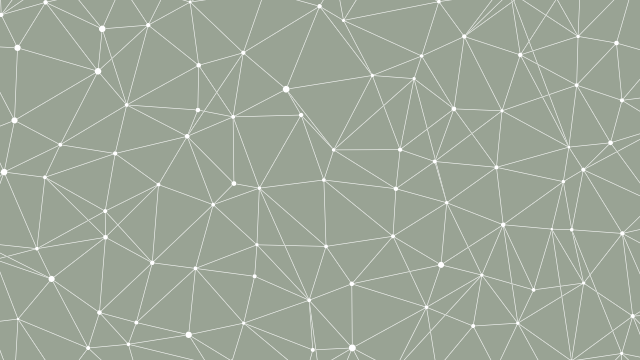
Reproduce this background procedurally as a Shadertoy shader.

```glsl
// Irregular triangulated network of thin white links and round nodes on sage green.

const vec3 SAGE = vec3(0.600, 0.638, 0.580);
const vec3 WHITE = vec3(1.0);
const float CELL = 0.146;         // mean node spacing, in canvas heights
const float JITTER = 0.78;        // node wander inside its cell
const float TILT = 0.2;           // grid rotation in radians
const float LINK_WIDTH = 0.0017;
const float LINK_ALPHA = 0.9;
const float CROSS_SHARE = 0.12;   // quads that keep both diagonals
const float LONG_SHARE = 0.14;    // nodes with a link that skips a row

vec3 hash32(vec2 p) {
    vec3 q = fract(p.xyx * vec3(0.1031, 0.1030, 0.0973));
    q += dot(q, q.yxz + 33.33);
    return fract((q.xxy + q.yzz) * q.zyx);
}

// Node position in cell units
vec2 nodeAt(vec2 id) {
    return id + 0.5 + JITTER * (hash32(id + 57.0).xy - 0.5);
}

// Mostly small nodes with a few large ones
float nodeRadius(float size, float rare) {
    return rare > 0.86 ? mix(0.0082, 0.0102, size) : mix(0.0036, 0.0066, sqrt(size));
}

float segmentDistance(vec2 p, vec2 a, vec2 b) {
    vec2 ap = p - a, ab = b - a;
    return length(ap - ab * clamp(dot(ap, ab) / dot(ab, ab), 0.0, 1.0));
}

// Area-preserving coverage, so that lines thinner than a pixel stay even
float link(vec2 p, vec2 a, vec2 b, float pixel) {
    float d = segmentDistance(p, a, b) * CELL;
    vec2 edges = (d + vec2(0.5, -0.5) * LINK_WIDTH) / pixel + 0.5;
    vec2 cover = clamp(edges, 0.0, 1.0);
    return cover.x - cover.y;
}

float disc(vec2 p, vec2 center, float radius, float pixel) {
    return clamp((radius - length(p - center) * CELL) / pixel + 0.5, 0.0, 1.0);
}

void mainImage(out vec4 fragColor, in vec2 fragCoord) {
    float pixel = 1.0 / iResolution.y;
    float c = cos(TILT), s = sin(TILT);
    vec2 p = mat2(c, s, -s, c) * (fragCoord * pixel) / CELL + 20.0;
    vec2 home = floor(p);
    float links = 0.0, nodes = 0.0;

    for (int j = -2; j <= 1; j++) {
        for (int i = -2; i <= 1; i++) {
            vec2 id = home + vec2(i, j);
            vec3 rnd = hash32(id + 11.0);
            vec2 a = nodeAt(id);
            vec2 right = nodeAt(id + vec2(1, 0));
            vec2 up = nodeAt(id + vec2(0, 1));
            vec2 far = nodeAt(id + vec2(1, 1));

            // Sides of the quad
            links = max(links, link(p, a, right, pixel));
            links = max(links, link(p, a, up, pixel));

            // Shorter diagonal, sometimes both
            bool rising = distance(a, far) < distance(right, up);
            bool both = rnd.z < CROSS_SHARE;
            if (rising || both) links = max(links, link(p, a, far, pixel));
            if (!rising || both) links = max(links, link(p, right, up, pixel));

            // Occasional long link leaning either way
            if (rnd.z > 1.0 - LONG_SHARE) {
                float side = rnd.x < 0.5 ? -1.0 : 1.0;
                links = max(links, link(p, a, nodeAt(id + vec2(side, 2)), pixel));
            }

            nodes = max(nodes, disc(p, a, nodeRadius(rnd.x, rnd.y), pixel));
        }
    }

    vec3 color = mix(SAGE, WHITE, max(links * LINK_ALPHA, nodes));
    fragColor = vec4(color, 1.0);
}
```
